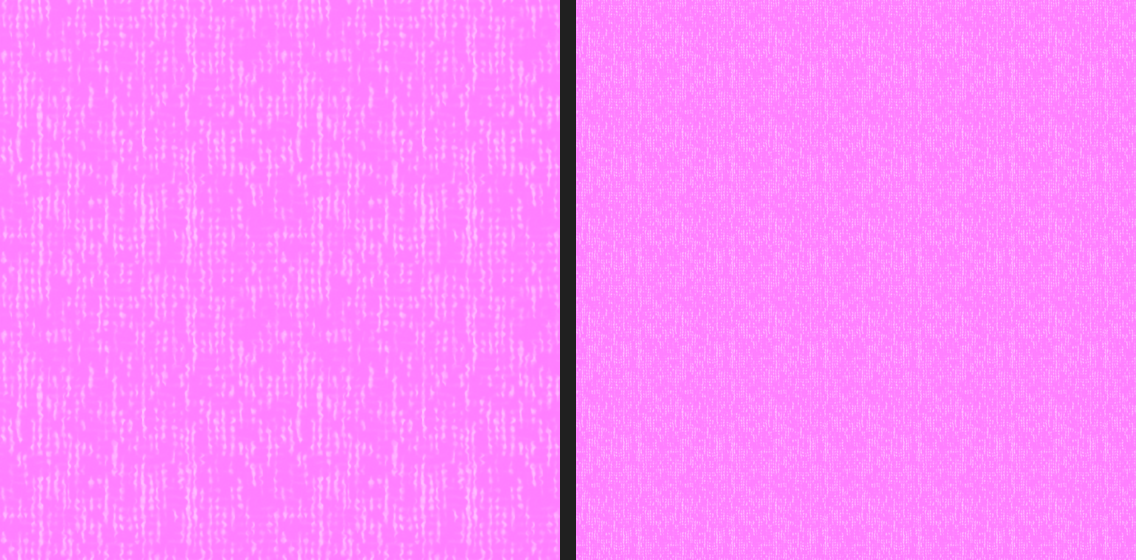
Left, the tile; right, the same tile 3 across and 3 down.
Write a WebGL 1 fragment shader that draws this texture.

```glsl
precision highp float;

uniform vec2 u_resolution;

#define REPEATS 2.0
#define COLUMNS 38.0
#define ROWS 32.0
#define DASHES 25.0
#define RIDGE_WIDTH 0.22
#define WOBBLE 0.4
#define STREAK_SHARE 0.08
#define GAIN 2.1
#define GRAIN 0.03
#define BASE_COLOR vec3(1.0, 0.496, 1.0)
#define THREAD_COLOR vec3(1.0, 0.76, 1.0)

const float TAU = 6.2831853;

float hash(vec2 p) {
  return fract(sin(dot(p, vec2(127.1, 311.7))) * 43758.55);
}

// Value noise that wraps after a whole number of cells
float noise(vec2 p, vec2 period, float seed) {
  vec2 cell = floor(p);
  vec2 f = fract(p);
  f = f * f * (3.0 - 2.0 * f);
  vec2 a = mod(cell, period) + seed;
  vec2 b = mod(cell + 1.0, period) + seed;
  return mix(mix(hash(a), hash(vec2(b.x, a.y)), f.x),
             mix(hash(vec2(a.x, b.y)), hash(b), f.x), f.y);
}

float tileNoise(vec2 p, vec2 period, float seed) {
  return noise(p * period, period, seed);
}

// Noise along one column, independent of its neighbours
float columnNoise(float id, float y, float cells, float seed) {
  return noise(vec2(id, y * cells), vec2(COLUMNS, cells), seed);
}

// Brightness of one vertical thread: dashes, beads and rare long streaks
float thread(float id, float y, float bead) {
  float weight = mix(0.65, 1.0, hash(vec2(id, 5.3)));
  float dash = smoothstep(0.22, 0.9, columnNoise(id, y, DASHES, 11.0));
  float dotted = mix(0.3, 1.0, columnNoise(id, y, 8.0, 23.0));
  float isStreak = step(1.0 - STREAK_SHARE, hash(vec2(id, 9.7)));
  float streak = smoothstep(0.3, 0.6, columnNoise(id, y, 5.0, 37.0));
  return weight * dash * mix(1.0, bead, dotted)
       + 0.35 * isStreak * streak * (0.7 + 0.3 * bead);
}

void main() {
  vec2 p = gl_FragCoord.xy / u_resolution * REPEATS;

  // Uneven weave
  float sway = tileNoise(p, vec2(19.0, 12.0), 41.0) - 0.5;
  float fray = tileNoise(p, vec2(60.0, 72.0), 53.0) - 0.5;
  float x = p.x * COLUMNS + WOBBLE * (sway + fray);
  float rowShift = tileNoise(p, vec2(13.0, 9.0), 67.0) - 0.5;
  float bead = 0.5 + 0.5 * cos(TAU * (p.y * ROWS + 0.7 * rowShift));

  // Vertical threads
  float height = 0.0;
  for (int i = -1; i <= 1; i++) {
    float column = floor(x) + float(i);
    float id = mod(column, COLUMNS);
    float jitter = 0.3 * (hash(vec2(id, 2.1)) - 0.5);
    float d = (x - column - 0.5 - jitter) / RIDGE_WIDTH;
    height += exp(-d * d) * thread(id, p.y, bead);
  }

  // Worn patches, faint cross threads and rough fibre
  float patchy = tileNoise(p, vec2(5.0, 6.0), 79.0);
  height *= mix(0.8, 1.1, patchy);
  float weft = tileNoise(p, vec2(36.0, 32.0), 83.0);
  height += 0.05 * bead * bead * smoothstep(0.4, 0.9, weft);
  height *= 0.65 + 0.7 * tileNoise(p, vec2(90.0, 75.0), 89.0);

  float light = 1.0 - exp(-GAIN * height);
  float grain = GRAIN * (tileNoise(p, vec2(180.0), 97.0) - 0.5);
  vec3 color = mix(BASE_COLOR, THREAD_COLOR, light);
  color.g += grain * (0.4 + light);
  gl_FragColor = vec4(color, 1.0);
}
```
